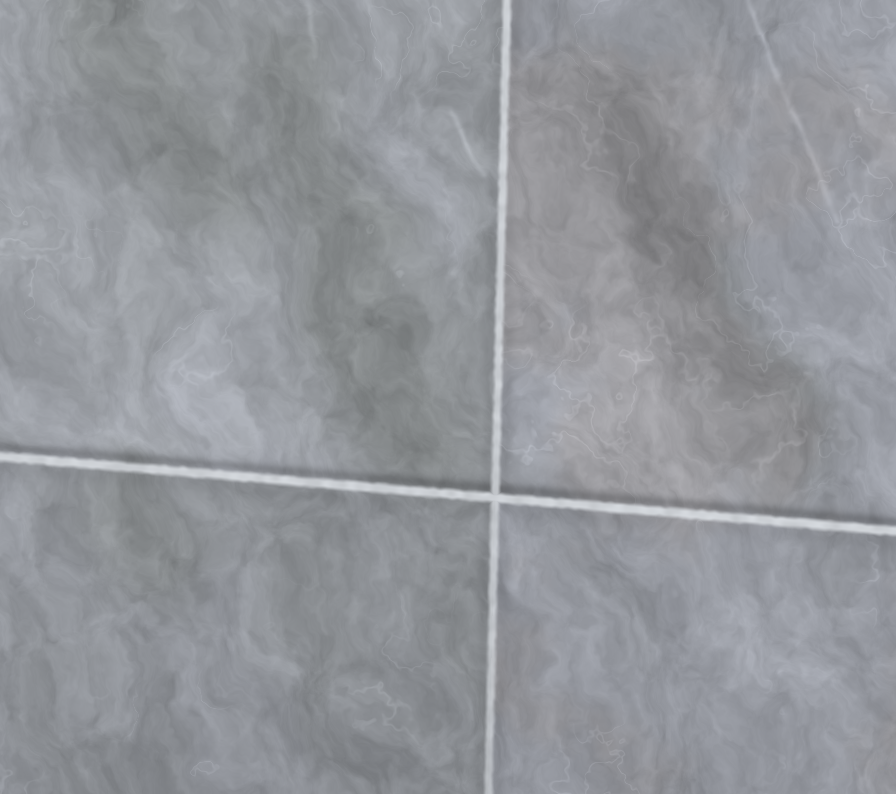
This texture is drawn by a Shadertoy shader. Its source:

```glsl
// Four slanted grey stone tiles meeting at a pale, slightly rough grout cross.

// Lengths are in canvas heights
const float JOINT_X = 0.6150;       // upright joint at the bottom edge
const float JOINT_X_SLOPE = 0.0235;
const float JOINT_Y = 0.4250;       // level joint at the left edge
const float JOINT_Y_SLOPE = -0.0833;
const float UPRIGHT_HALF = 0.0049;
const float LEVEL_HALF = 0.0056;
const float EDGE_SOFT = 0.0034;
const float STREAK_TILT = 0.34;     // lean of the stone grain, radians

const float STONE_TONE = 0.613;
const float SMUDGE_DEPTH = 0.058;
const float SMUDGE_WIDTH = 0.062;
const float SCRATCH_LIGHT = 0.075;
const float SCRATCH_WIDTH = 0.0038;
const vec3 COOL_TINT = vec3(0.976, 0.996, 1.046);
const vec3 MOSS_TINT = vec3(0.976, 1.004, 1.014);
const vec3 WARM_TINT = vec3(1.000, 0.992, 1.012);
const vec3 GROUT = vec3(0.805, 0.820, 0.838);

// Start and end points of the broad dark smudges and the thin pale scratches
const vec4 SMUDGES[4] = vec4[4](
    vec4(0.36, 0.91, 0.52, 0.42), vec4(0.77, 0.87, 0.98, 0.47),
    vec4(0.15, 0.38, 0.20, 0.30), vec4(0.14, 1.00, 0.25, 0.77));
const vec4 SCRATCHES[3] = vec4[3](
    vec4(0.572, 0.857, 0.609, 0.778), vec4(0.935, 1.010, 1.060, 0.720),
    vec4(0.385, 1.010, 0.394, 0.930));

float hash(vec2 p) {
    vec3 q = fract(p.xyx * 0.1031);
    q += dot(q, q.yzx + 33.33);
    return fract((q.x + q.y) * q.z);
}

float noise(vec2 p) {
    vec2 i = floor(p), f = fract(p);
    f = f * f * (3.0 - 2.0 * f);
    return mix(mix(hash(i), hash(i + vec2(1, 0)), f.x),
               mix(hash(i + vec2(0, 1)), hash(i + vec2(1, 1)), f.x), f.y);
}

// Layered noise, centred on zero
float fbm(vec2 p) {
    float sum = 0.0, amp = 0.5;
    for (int i = 0; i < 5; i++) {
        sum += amp * (noise(p) - 0.5);
        p = mat2(0.8, 0.6, -0.6, 0.8) * p * 2.03 + 17.3;
        amp *= 0.52;
    }
    return sum;
}

float segmentDistance(vec2 p, vec4 s) {
    vec2 a = p - s.xy, b = s.zw - s.xy;
    return length(a - b * clamp(dot(a, b) / dot(b, b), 0.0, 1.0));
}

float bell(float d, float width) {
    return exp(-d * d / (width * width));
}

vec3 stone(vec2 p, vec2 tile) {
    vec2 seed = 40.0 * vec2(hash(tile + 3.0), hash(tile + 9.0));
    float c = cos(STREAK_TILT), s = sin(STREAK_TILT);
    vec2 grain = vec2(c * p.x + s * p.y, c * p.y - s * p.x);
    vec2 warp = vec2(fbm(p * 9.0 + seed), fbm(p * 9.0 + seed + 31.0));

    // Clouds, mottling and fine grain
    float clouds = fbm(grain * vec2(6.5, 2.6) + warp + seed);
    float mottle = fbm(grain * vec2(21.0, 12.0) + 3.0 * warp + seed);
    float fine = fbm(grain * vec2(75.0, 42.0) + 7.0 * warp + seed);
    float tone = STONE_TONE + 0.15 * clouds + 0.13 * mottle + 0.11 * fine;

    // Faint curling veins
    float ridge = 1.0 - abs(2.0 * noise(grain * vec2(19.0, 7.0) + 5.0 * warp + seed) - 1.0);
    float patches = smoothstep(0.48, 0.80, noise(p * 8.0 + seed));
    tone += 0.045 * smoothstep(0.90, 1.0, ridge) * patches;

    // Placed smudges and scratches
    float smudge = 0.0, scratch = 0.0;
    for (int i = 0; i < 4; i++)
        smudge = max(smudge, bell(segmentDistance(p + 0.10 * warp, SMUDGES[i]), SMUDGE_WIDTH));
    for (int i = 0; i < 3; i++)
        scratch += bell(segmentDistance(p + 0.025 * warp, SCRATCHES[i]), SCRATCH_WIDTH);
    tone -= SMUDGE_DEPTH * smudge;
    tone += SCRATCH_LIGHT * scratch * (0.4 + noise(p * 45.0));

    // Dimmer lower tiles and corners
    tone -= (1.0 - tile.y) * mix(0.034, 0.012, tile.x) + 0.03 * bell(p.y, 0.16);
    tone += 0.025 * bell(length(p - vec2(0.24, 0.56)), 0.20);

    vec3 tint = mix(COOL_TINT, MOSS_TINT, clamp(0.35 * (1.0 - tile.x) + 0.6 * smudge - clouds, 0.0, 1.0));
    float warmth = tile.x * smoothstep(-0.05, 0.2, fbm(p * 5.0 + 8.0) + 0.25 * smudge);
    return tone * mix(tint, WARM_TINT, 0.8 * warmth);
}

// Soft coverage of one joint with ragged sides
float joint(float d, float halfWidth, vec2 p) {
    float soft = max(EDGE_SOFT, 1.0 / iResolution.y);
    float ragged = 0.0018 * (noise(p * 130.0) - 0.5);
    return 1.0 - smoothstep(-soft, soft, abs(d) - halfWidth + ragged);
}

void mainImage(out vec4 fragColor, in vec2 fragCoord) {
    vec2 p = fragCoord / iResolution.y;
    float dx = p.x - JOINT_X - JOINT_X_SLOPE * p.y;
    float dy = p.y - JOINT_Y - JOINT_Y_SLOPE * p.x;
    vec3 color = stone(p, step(0.0, vec2(dx, dy)));

    // Shade on the tile edges
    color *= 1.0 - 0.20 * bell(dy - 0.012, 0.0075) - 0.05 * bell(dy + 0.014, 0.012);
    color *= 1.0 - 0.06 * bell(abs(dx) - 0.011, 0.008);

    // Grout, duller low on the upright joint
    float upright = joint(dx, UPRIGHT_HALF, p) * mix(0.72, 0.92, smoothstep(0.0, 0.55, p.y));
    float level = joint(dy, LEVEL_HALF, p);
    vec3 grout = GROUT * (1.0 + 0.09 * (noise(p * 95.0) - 0.5));
    color = mix(color, grout, max(upright, level));
    fragColor = vec4(clamp(color, 0.0, 1.0), 1.0);
}
```
